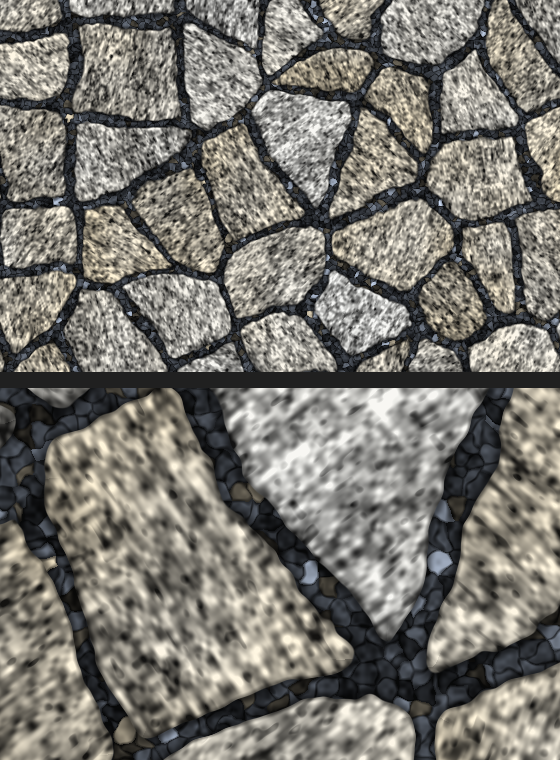
Top, the full canvas; bottom, a detail of the centre.
Reproduce this texture procedurally as a Shadertoy shader.

```glsl
const float STONE_SIZE = 0.222;       // mean stone spacing, in canvas heights
const float JITTER = 0.88;
const float SIZE_SPREAD = 0.30;       // uneven weights give large and small stones
const float CORNER_SHARPNESS = 34.0;
const float JOINT = 0.0135;           // half width of the joints
const float JOINT_SPREAD = 0.012;
const vec2 GRAIN = vec2(125.0, 62.0); // streak frequency across and along
const vec2 FINE_GRAIN = vec2(215.0, 135.0);
const float PEBBLES = 62.0;
const float STONE_LIGHT = 0.605;
const vec3 GREY_STONE = vec3(0.995, 1.0, 0.995);
const vec3 TAN_STONE = vec3(1.06, 1.0, 0.87);
const vec3 GRAVEL_TINT = vec3(0.92, 0.99, 1.10);

float hash(vec2 p) {
    return fract(sin(dot(p, vec2(127.1, 311.7))) * 43758.5453);
}

vec2 hash2(vec2 p) {
    return vec2(hash(p), hash(p + 37.3));
}

float noise(vec2 p) {
    vec2 i = floor(p), f = fract(p);
    f = f * f * (3.0 - 2.0 * f);
    return mix(mix(hash(i), hash(i + vec2(1, 0)), f.x),
               mix(hash(i + vec2(0, 1)), hash(i + vec2(1, 1)), f.x), f.y);
}

float fbm(vec2 p) {
    float sum = 0.0, amp = 0.5;
    for (int i = 0; i < 4; i++) {
        sum += amp * noise(p);
        p = mat2(1.6, 1.2, -1.2, 1.6) * p + 7.1;
        amp *= 0.5;
    }
    return sum / 0.9375;
}

vec2 wobble(vec2 p) {
    return vec2(noise(p), noise(p + 51.7)) - 0.5;
}

vec2 seedPoint(vec2 id) {
    return id + 0.5 + JITTER * (hash2(id) - 0.5);
}

float seedWeight(vec2 id) {
    return SIZE_SPREAD * hash(id + 91.7);
}

// Weighted Voronoi: rounded distance to the cell edge, its normal and the cell id
float stoneEdge(vec2 p, out vec2 id, out vec2 normal) {
    vec2 base = floor(p);
    float best = 1e3;
    for (int y = -2; y <= 2; y++)
    for (int x = -2; x <= 2; x++) {
        vec2 cell = base + vec2(x, y);
        vec2 d = seedPoint(cell) - p;
        float power = dot(d, d) - seedWeight(cell);
        if (power < best) { best = power; id = cell; }
    }
    vec2 seed = seedPoint(id);
    float sum = 0.0, nearest = 1e3;
    normal = vec2(0.0, 1.0);
    for (int y = -2; y <= 2; y++)
    for (int x = -2; x <= 2; x++) {
        vec2 cell = base + vec2(x, y);
        if (cell == id) continue;
        vec2 other = seedPoint(cell), d = other - p;
        float gap = length(other - seed);
        float edge = (dot(d, d) - seedWeight(cell) - best) / (2.0 * gap);
        sum += exp(-CORNER_SHARPNESS * edge);
        if (edge < nearest) { nearest = edge; normal = (other - seed) / gap; }
    }
    return -log(max(sum, 1e-20)) / CORNER_SHARPNESS;
}

vec3 stoneColor(vec2 p, vec2 id, vec2 normal, float depth) {
    // Streaks run along one direction within each stone
    float angle = (hash(id + 5.3) - 0.5) * 2.2;
    float c = cos(angle), s = sin(angle);
    vec2 q = mat2(c, s, -s, c) * p + 3.0 * hash2(id + 11.9);
    q += 0.006 * wobble(q * 22.0);
    float light = STONE_LIGHT + 0.14 * (hash(id + 23.1) - 0.5);
    light += 0.60 * (noise(q * GRAIN) - 0.5);
    light += 0.50 * (noise(q * FINE_GRAIN + 17.0) - 0.5);
    light += 0.38 * (fbm(q * vec2(20.0, 8.0)) - 0.5);

    // Dark mineral flecks and a worn, lit rim
    light -= 0.20 * smoothstep(0.70, 0.90, noise(q * GRAIN * 1.2 + 40.0));
    float rim = 1.0 - smoothstep(0.0, 0.016, depth);
    light += rim * (0.12 * normal.y - 0.02);
    light *= mix(0.6, 1.0, smoothstep(0.0, 0.005, depth));

    float warmth = hash(id + 63.7) * (0.6 + 0.8 * noise(p * 9.0));
    return clamp(light, 0.07, 0.97) * mix(GREY_STONE, TAN_STONE, min(warmth, 1.0));
}

vec3 gravelColor(vec2 p, float depth) {
    vec2 g = p * PEBBLES + 0.7 * wobble(p * 90.0);
    vec2 base = floor(g), id = base;
    float d1 = 9.0, d2 = 9.0;
    for (int y = -1; y <= 1; y++)
    for (int x = -1; x <= 1; x++) {
        vec2 cell = base + vec2(x, y);
        float d = length(cell + hash2(cell + 0.5) - g);
        if (d < d1) { d2 = d1; d1 = d; id = cell; }
        else d2 = min(d2, d);
    }
    float light = 0.09 + 0.21 * hash(id + 3.7) + 0.55 * pow(hash(id + 8.1), 14.0);
    light *= mix(0.45, 1.0, smoothstep(0.0, 0.3, d2 - d1));
    light += 0.13 * (noise(p * 190.0) - 0.5);
    light *= mix(0.55, 1.1, smoothstep(0.0, 0.010, -depth));
    vec3 tint = mix(GRAVEL_TINT, TAN_STONE, step(0.87, hash(id + 29.0)));
    return max(light, 0.03) * tint;
}

void mainImage(out vec4 fragColor, in vec2 fragCoord) {
    vec2 p = fragCoord / iResolution.y;

    // Broken outlines: broad bends, chips and fine roughness
    vec2 bent = p + 0.055 * wobble(p * 6.0) + 0.016 * wobble(p * 22.0)
              + 0.006 * wobble(p * 70.0);
    vec2 id, normal;
    float edge = stoneEdge(bent / STONE_SIZE + 4.0, id, normal) * STONE_SIZE;
    float depth = edge - JOINT - JOINT_SPREAD * (noise(p * 7.0 + 20.0) - 0.5);

    float aa = 0.8 / iResolution.y;
    float cover = smoothstep(-aa, aa, depth);
    vec3 color = mix(gravelColor(p, depth), stoneColor(p, id, normal, depth), cover);
    fragColor = vec4(clamp(color, 0.0, 1.0), 1.0);
}
```
